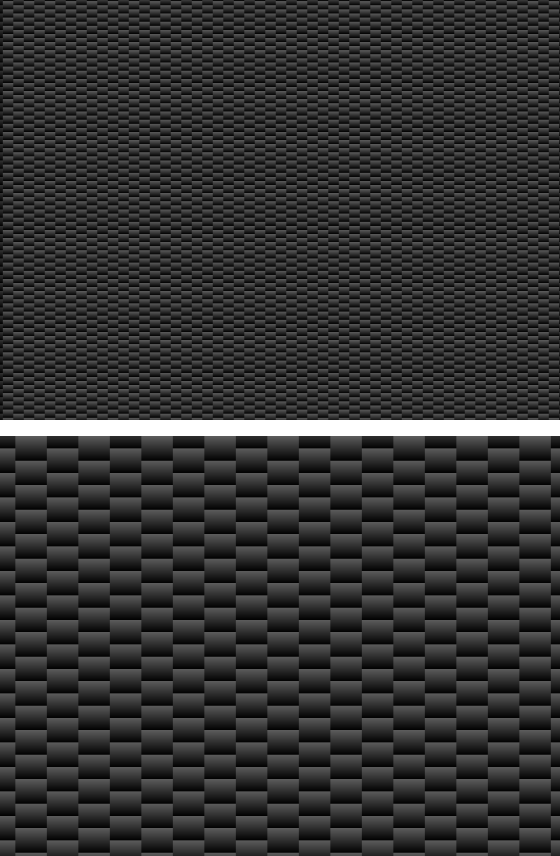
Top, the full canvas; bottom, a detail of the centre.
Reproduce this pattern procedurally as a WebGL 1 fragment shader.

```glsl
precision highp float;
// Dark carbon weave: staggered columns of small bricks, each shaded light to dark downwards.

uniform vec2 u_resolution;

const vec2 CELLS = vec2(53.333, 51.43);    // columns across, bricks down
const vec2 ORIGIN = vec2(0.265, 0.15);     // offset of the first cell, in cells
const float STAGGER = 0.5;                 // shift of odd columns, in bricks
const float WHOLE_COLUMNS = 53.0;          // columns between the cut side strips
const float STRIP_SHADE = 0.55;            // brightness of the cut side strips
const float SHARPNESS = 0.65;              // smoothing width of brick ends, in pixels
const vec3 BRICK_LIGHT = vec3(0.36);
const vec3 BRICK_DARK = vec3(0.004);

// Integral of fract(t)
float rampIntegral(float t) {
  float f = fract(t);
  return 0.5 * (floor(t) + f * f);
}

// Repeating 0..1 ramp averaged over the given width
float smoothRamp(float t, float width) {
  return (rampIntegral(t + 0.5 * width) - rampIntegral(t - 0.5 * width)) / width;
}

// Coverage of a signed distance, positive inside
float coverage(float dist, float width) {
  return clamp(dist / width + 0.5, 0.0, 1.0);
}

void main() {
  vec2 uv = gl_FragCoord.xy / u_resolution;
  vec2 cell = vec2(uv.x, 1.0 - uv.y) * CELLS - ORIGIN;
  vec2 pixel = CELLS / u_resolution;

  // Brick shading in the two kinds of column
  float blur = SHARPNESS * pixel.y;
  float evenRamp = smoothRamp(cell.y, blur);
  float oddRamp = smoothRamp(cell.y + STAGGER, blur);

  // Alternate the columns with smoothed sides
  float oddSide = 0.5 - abs(mod(cell.x - 0.5, 2.0) - 1.0);
  float ramp = mix(evenRamp, oddRamp, coverage(oddSide, pixel.x));
  vec3 color = mix(BRICK_LIGHT, BRICK_DARK, ramp);

  // Dim the narrow strips at both sides
  float inside = coverage(min(cell.x, WHOLE_COLUMNS - cell.x), pixel.x);
  color *= mix(STRIP_SHADE, 1.0, inside);

  gl_FragColor = vec4(color, 1.0);
}
```
